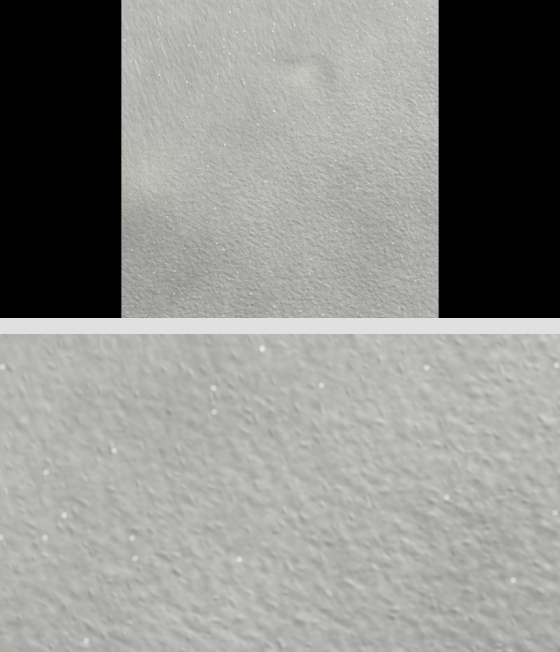
Top, the full canvas; bottom, a detail of the centre.
Reproduce this texture procedurally as a WebGL 2 fragment shader.

```glsl
#version 300 es
precision highp float;
uniform vec2 u_resolution;
out vec4 fragColor;

float hash(vec2 cell) {
    uvec2 k = uvec2(ivec2(cell) + 4096) * uvec2(1597u, 3571u);
    uint h = (k.x ^ k.y) * 747796405u + 2891336453u;
    h = ((h >> ((h >> 28u) + 4u)) ^ h) * 277803737u;
    h ^= h >> 22u;
    return float(h & 65535u) / 65535.0;
}

float noise(vec2 p) {
    vec2 i = floor(p), f = fract(p);
    f = f * f * (3.0 - 2.0 * f);
    return mix(mix(hash(i), hash(i + vec2(1, 0)), f.x),
               mix(hash(i + vec2(0, 1)), hash(i + vec2(1, 1)), f.x), f.y);
}

float fbm(vec2 p) {
    float sum = 0.0, amp = 0.5;
    for (int i = 0; i < 4; i++) {
        sum += amp * (noise(p) - 0.5);
        p = mat2(1.6, 1.2, -1.2, 1.6) * p + 17.0;
        amp *= 0.55;
    }
    return sum;
}

vec2 rotate(vec2 p, float angle) {
    float c = cos(angle), s = sin(angle);
    return vec2(c * p.x + s * p.y, c * p.y - s * p.x);
}

// Light and shadow on bumps stretched along the given angle
float relief(vec2 p, float angle, vec2 frequency) {
    vec2 u = rotate(p, angle) * frequency;
    vec2 toLight = rotate(vec2(0.0035, 0.005), angle) * frequency;
    return noise(u) - noise(u + toLight)
         + 0.6 * (noise(u * 1.9 + 31.0) - noise(u * 1.9 + toLight + 31.0));
}

// Scattered stone chips: a pale face with a dark lower edge
float chips(vec2 p, float streak) {
    vec2 grid = p * 72.0, home = floor(grid);
    float light = 0.0;
    for (int y = -1; y <= 1; y++)
    for (int x = -1; x <= 1; x++) {
        vec2 cell = home + vec2(x, y);
        float pick = hash(cell + 211.0);
        vec2 center = cell + 0.15 + 0.7 * vec2(hash(cell), hash(cell + 97.0));
        float angle = mix(-0.55, -1.3, streak) + 1.1 * (hash(cell + 53.0) - 0.5);
        vec2 radius = vec2(0.42, 0.2) * mix(0.65, 1.2, hash(cell + 151.0));
        vec2 d = grid - center;
        float face = length(rotate(d, angle) / radius);
        float shade = length(rotate(d + vec2(0.14, 0.24), angle) / radius);
        float strength = smoothstep(0.35, 1.0, pick);
        light += strength * (0.85 * smoothstep(1.25, 0.3, face)
                           - 0.9 * smoothstep(1.3, 0.3, shade));
    }
    return light;
}

float blob(vec2 p, vec2 center, vec2 radius) {
    vec2 d = (p - center) / radius;
    return exp(-dot(d, d));
}

void main() {
    vec2 p = gl_FragCoord.xy / u_resolution.y;
    float middle = 0.5 * u_resolution.x / u_resolution.y;
    vec2 q = vec2(p.x - middle + 0.5, p.y);
    float streak = smoothstep(0.1, 1.0, q.y - 0.6 * q.x + 0.15);

    // Broad lighting, stains and worn patches
    vec2 warped = q + 0.06 * vec2(fbm(q * 9.0), fbm(q * 9.0 + 40.0));
    float tone = mix(0.663, 0.727, smoothstep(0.0, 1.0, q.y));
    tone += 0.06 * fbm(q * 5.0) + 0.045 * fbm(q * vec2(24.0, 17.0));
    float pale = blob(warped, vec2(0.09, 0.44), vec2(0.1, 0.12));
    tone += 0.03 * pale;
    tone -= 0.055 * blob(warped, vec2(0.04, 0.3), vec2(0.13, 0.09));
    tone -= 0.035 * blob(warped, vec2(0.12, 0.13), vec2(0.2, 0.12));
    tone += 0.025 * blob(warped, vec2(0.46, 0.27), vec2(0.13, 0.12));
    tone -= 0.06 * blob(warped, vec2(0.55, 0.815), vec2(0.07, 0.018));
    tone -= 0.045 * blob(warped, vec2(0.65, 0.775), vec2(0.035, 0.05));
    float worn = blob(warped, vec2(0.56, 0.75), vec2(0.05, 0.055));
    tone += 0.03 * worn;

    // Fine grain, softer and more upright toward the upper left
    float flat_grain = relief(q, -0.5, vec2(85.0, 125.0));
    float upright_grain = relief(q, -1.25, vec2(48.0, 115.0));
    float grain = mix(0.085 * flat_grain, 0.075 * upright_grain, streak);
    grain += mix(0.06, 0.035, streak) * chips(q, streak);
    grain += 0.05 * (noise(q * 170.0) - 0.5) * (1.0 - 0.5 * streak);
    grain *= 1.0 - 0.35 * worn;

    // Rare bright glints
    vec2 glintGrid = q * 45.0, cell = floor(glintGrid);
    vec2 spot = fract(glintGrid) - 0.3 - 0.4 * vec2(hash(cell + 7.0), hash(cell + 19.0));
    float glint = step(0.95, hash(cell + 301.0)) * smoothstep(0.2, 0.06, length(spot));

    vec3 color = vec3(tone + grain + 0.13 * glint);
    color += vec3(0.0, 0.003, -0.007) + vec3(0.008, 0.008, -0.015) * (pale + worn);

    // Black side bars
    float edge = 1.0 / u_resolution.y;
    float panel = smoothstep(-edge, edge, 0.499 - abs(q.x - 0.5));
    fragColor = vec4(clamp(color, 0.0, 1.0) * panel, 1.0);
}
```
